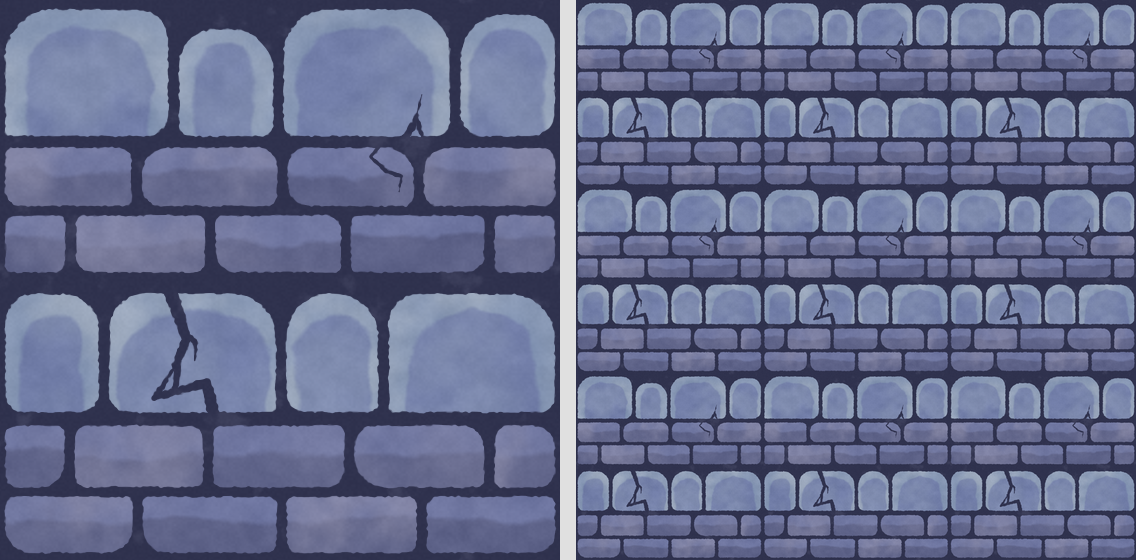
Left: one tile. Right: repeated 3 by 3.
Reproduce this texture procedurally as a Shadertoy shader.

```glsl
const vec3 MORTAR = vec3(.185, .195, .305);
const vec3 RIM_BLUE = vec3(.48, .55, .68), RIM_PALE = vec3(.61, .66, .74);
const vec3 FACE_BLUE = vec3(.44, .485, .655), FACE_PALE = vec3(.51, .56, .69);
const vec3 BAND_TOP = vec3(.425, .455, .625), BAND_LOW = vec3(.355, .375, .525);
const vec3 MAUVE = vec3(.55, .55, .66);

// Rows from the bottom up: vertical span, then the joints between stones
const vec2 SPANS[6] = vec2[6](
    vec2(.013, .113), vec2(.130, .240), vec2(.264, .475),
    vec2(.514, .615), vec2(.632, .736), vec2(.757, .983));
const vec4 JOINTS[6] = vec4[6](
    vec4(.246, .503, .753, 1.), vec4(.124, .372, .624, .874),
    vec4(.186, .502, .685, 1.), vec4(.126, .375, .618, .874),
    vec4(.244, .505, .748, 1.), vec4(.310, .497, .813, 1.));
const vec4 TOP_ROW_DROP = vec4(0., .035, 0., .009);

struct Stone { vec2 lo, hi, id; };

float hash(vec2 p) {
    return fract(sin(dot(p, vec2(127.1, 311.7))) * 43758.545);
}

// Value noise wrapping after a whole number of cells
float noise(vec2 uv, float cells) {
    vec2 p = uv * cells, i = floor(p), f = fract(p);
    f = f * f * (3. - 2. * f);
    vec2 a = mod(i, cells), b = mod(i + 1., cells);
    return mix(mix(hash(a), hash(vec2(b.x, a.y)), f.x),
               mix(hash(vec2(a.x, b.y)), hash(b), f.x), f.y);
}

float fbm(vec2 uv, float cells) {
    float sum = 0., gain = .5;
    for (int i = 0; i < 5; i++) {
        sum += gain * noise(uv, cells);
        cells *= 2.;
        gain *= .5;
    }
    return sum / .97;
}

// Corner radii: top right, bottom right, top left, bottom left
float roundBox(vec2 p, vec2 lo, vec2 hi, vec4 radii) {
    vec2 halfSize = (hi - lo) * .5;
    p -= (lo + hi) * .5;
    vec2 side = p.x > 0. ? radii.xy : radii.zw;
    float r = min(p.y > 0. ? side.x : side.y, .95 * min(halfSize.x, halfSize.y));
    vec2 q = abs(p) - halfSize + r;
    return min(max(q.x, q.y), 0.) + length(max(q, 0.)) - r;
}

// Segment whose half width runs from wa to wb
float taper(vec2 p, vec2 a, vec2 b, float wa, float wb) {
    float t = clamp(dot(p - a, b - a) / dot(b - a, b - a), 0., 1.);
    return length(p - mix(a, b, t)) - mix(wa, wb, t);
}

float crack(vec2 p, vec2 a, vec2 b, vec2 c, vec2 d, float wa, float wd) {
    float wb = mix(wa, wd, .33), wc = mix(wa, wd, .67);
    return min(taper(p, a, b, wa, wb), min(taper(p, b, c, wb, wc), taper(p, c, d, wc, wd)));
}

float cracks(vec2 p) {
    float d = crack(p, vec2(.306, .476), vec2(.324, .425), vec2(.333, .394), vec2(.312, .345), .013, .006);
    d = min(d, crack(p, vec2(.312, .345), vec2(.276, .290), vec2(.369, .317), vec2(.381, .262), .003, .011));
    d = min(d, crack(p, vec2(.329, .405), vec2(.348, .390), vec2(.350, .376), vec2(.347, .356), .006, .001));
    d = min(d, taper(p, vec2(.318, .355), vec2(.313, .309), .006, .006));
    d = min(d, crack(p, vec2(.753, .831), vec2(.746, .802), vec2(.740, .780), vec2(.725, .755), .001, .007));
    d = min(d, taper(p, vec2(.743, .790), vec2(.753, .757), .004, .003));
    d = min(d, crack(p, vec2(.676, .737), vec2(.662, .720), vec2(.690, .694), vec2(.717, .685), .003, .004));
    return min(d, taper(p, vec2(.717, .685), vec2(.713, .659), .004, .001));
}

Stone findStone(vec2 p) {
    int row = 0, column = 0;
    for (int i = 1; i < 6; i++) if (p.y > SPANS[i].x - .008) row = i;
    float left = 0., right = 1.;
    for (int i = 0; i < 4; i++) {
        float joint = JOINTS[row][i];
        if (p.x > joint) { left = joint; column = i + 1; }
        else right = min(right, joint);
    }
    float drop = row == 5 ? TOP_ROW_DROP[min(column, 3)] : 0.;
    return Stone(vec2(left + .0095, SPANS[row].x), vec2(right - .0095, SPANS[row].y - drop),
                 vec2(row, column));
}

// Large stones: pale rim around a darker arch
vec3 tallFace(vec2 p, Stone s, float cloud, float wobble) {
    float inset = mix(.012, .036, hash(s.id + 7.));
    float arch = roundBox(p, s.lo + vec2(inset, -.1), s.hi - vec2(inset, .034), vec4(.09));
    float inside = smoothstep(.005, -.005, arch + (wobble - .5) * .035);
    float edgeLight = smoothstep(-.055, 0., arch - inset) * .35;
    vec3 rim = mix(RIM_BLUE, RIM_PALE, clamp(cloud * .7 + edgeLight, 0., 1.));
    return mix(rim, mix(FACE_BLUE, FACE_PALE, cloud * .75), inside * .92);
}

// Thin stones: light band over a dark one, with mauve wear
vec3 shortFace(vec2 p, Stone s, float cloud, float wobble) {
    float height = (p.y - s.lo.y) / (s.hi.y - s.lo.y);
    float level = mix(.48, .68, hash(s.id + 3.)) + (wobble - .5) * .35;
    vec3 color = mix(BAND_LOW, BAND_TOP, smoothstep(level - .06, level + .06, height));
    float wear = mix(.1, .85, hash(s.id + 11.));
    return mix(color, MAUVE, wear * (.2 + .8 * cloud));
}

void mainImage(out vec4 fragColor, in vec2 fragCoord) {
    vec2 p = fragCoord / iResolution.xy;
    float aa = .8 / min(iResolution.x, iResolution.y);
    Stone s = findStone(p);
    bool tall = s.hi.y - s.lo.y > .15;

    // Outline with uneven corners and nibbled edges
    vec4 rnd = vec4(hash(s.id), hash(s.id + 21.), hash(s.id + 42.), hash(s.id + 63.));
    vec4 radii = tall ? mix(vec4(.045, .008, .045, .008), vec4(.095, .045, .095, .045), rnd)
                      : mix(vec4(.012), vec4(.055), rnd * rnd);
    float nibble = (noise(p, 160.) - .5) * .0035 + (noise(p, 40.) - .5) * .002;
    float edge = max(roundBox(p, s.lo, s.hi, radii), -cracks(p)) + nibble;

    // Painted surface
    float cloud = smoothstep(.32, .72, fbm(p, 7.));
    float wobble = fbm(p + .37, 14.);
    vec3 face = tall ? tallFace(p, s, cloud, wobble) : shortFace(p, s, cloud, wobble);
    float grain = noise(p, 256.) - .5;
    face += grain * .018 + (fbm(p + .61, 32.) - .5) * .07;
    vec3 mortar = MORTAR + grain * .015 + .05 * smoothstep(.62, .85, fbm(p, 24.));
    fragColor = vec4(mix(mortar, face, smoothstep(aa, -aa, edge)), 1.);
}
```
